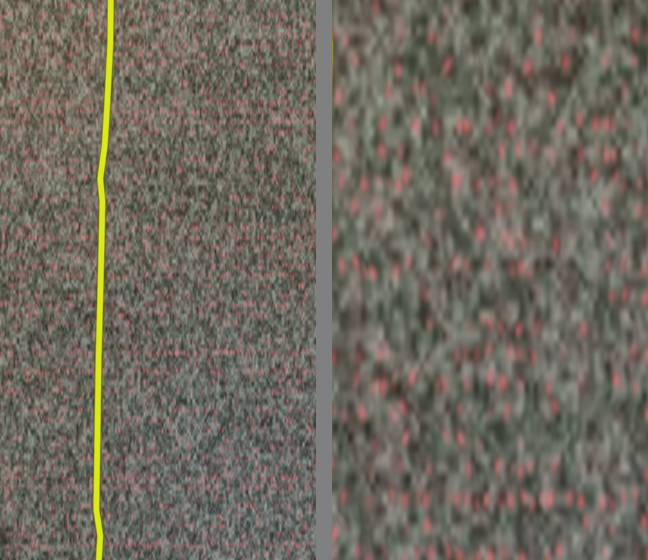
Left: the whole. Right: its middle third, enlarged.
Write a Shadertoy shader that draws this texture.

```glsl
// Grey-olive woven carpet with rows of soft pink flecks and one yellow line.
// Stretched value noise makes the pile, jittered cells make the flecks, and
// a distance to a polyline draws the line. Units: canvas height = 1.

const vec3 PILE_COLOR   = vec3(0.405, 0.405, 0.362);
const vec3 FLECK_COLOR  = vec3(0.76, 0.42, 0.43);
const vec3 LINE_COLOR   = vec3(0.86, 0.92, 0.07);
const vec3 EDGE_COLOR   = vec3(0.34, 0.33, 0.16);
const vec3 WARM_TINT    = vec3(0.035, 0.012, -0.005);
const vec3 COOL_TINT    = vec3(-0.015, 0.0, 0.035);

const vec2 PILE_SCALE   = vec2(190.0, 92.0);   // grains per unit
const vec2 FINE_SCALE   = vec2(310.0, 165.0);
const float PILE_CONTRAST = 0.42;
const float ROW_CONTRAST  = 0.045;
const vec2 FLECK_CELL   = vec2(0.0062, 0.0172);
const vec2 FLECK_RADIUS = vec2(0.0023, 0.0048);
const float LINE_RADIUS = 0.0053;
const float EDGE_WIDTH  = 0.0022;

const int PATH_COUNT = 12;
const vec2 PATH[PATH_COUNT] = vec2[PATH_COUNT](
    vec2(0.198, 1.01), vec2(0.197, 0.92), vec2(0.191, 0.805), vec2(0.187, 0.74),
    vec2(0.179, 0.681), vec2(0.183, 0.64), vec2(0.180, 0.505), vec2(0.176, 0.36),
    vec2(0.174, 0.22), vec2(0.172, 0.09), vec2(0.179, 0.043), vec2(0.176, -0.01));

float hash(vec2 p) {
    vec3 q = fract(p.xyx * 0.1031);
    q += dot(q, q.yzx + 33.33);
    return fract((q.x + q.y) * q.z);
}

float noise(vec2 p) {
    vec2 i = floor(p), f = fract(p);
    f = f * f * (3.0 - 2.0 * f);
    return mix(mix(hash(i), hash(i + vec2(1, 0)), f.x),
               mix(hash(i + vec2(0, 1)), hash(i + vec2(1, 1)), f.x), f.y);
}

float segmentDistance(vec2 p, vec2 a, vec2 b) {
    vec2 ab = b - a;
    return length(p - a - ab * clamp(dot(p - a, ab) / dot(ab, ab), 0.0, 1.0));
}

float lineDistance(vec2 p) {
    float d = 1.0;
    for (int i = 0; i < PATH_COUNT - 1; i++)
        d = min(d, segmentDistance(p, PATH[i], PATH[i + 1]));
    return d;
}

// Pink amount: some rows are dense, others nearly bare
float flecks(vec2 p) {
    vec2 home = floor(p / FLECK_CELL);
    float amount = 0.0;
    for (int y = -1; y <= 1; y++)
    for (int x = -1; x <= 1; x++) {
        vec2 cell = home + vec2(x, y);
        float rowHash = hash(vec2(cell.y, 71.0));
        float density = mix(0.16, 0.72, rowHash * rowHash);
        density *= 0.35 + 1.3 * noise(cell * vec2(0.13, 0.6) + 40.0);
        float present = step(hash(cell + 11.0), density);
        vec2 jitter = vec2(hash(cell + 23.0), hash(cell + 37.0)) - 0.5;
        vec2 center = (cell + 0.5 + jitter * vec2(0.7, 0.4)) * FLECK_CELL;
        vec2 q = (p - center) / FLECK_RADIUS;
        float strength = mix(0.25, 0.95, hash(cell + 53.0));
        amount = max(amount, present * strength * exp(-dot(q, q)));
    }
    return amount;
}

vec3 carpet(vec2 p) {
    // Slightly wavering vertical pile
    vec2 w = p + vec2(0.003 * (noise(p * 60.0) - 0.5), 0.0);
    float grain = 0.6 * noise(w * PILE_SCALE) + 0.4 * noise(w * FINE_SCALE + 90.0) - 0.5;
    float rows = noise(vec2(p.x * 9.0, p.y * 85.0) + 17.0) - 0.5;
    float blotch = noise(p * 7.0 + 5.0) - 0.5;
    vec3 color = PILE_COLOR + PILE_CONTRAST * grain + ROW_CONTRAST * rows + 0.035 * blotch;

    // Fine colour variation between red-brown and green-grey yarn
    float yarn = noise(w * PILE_SCALE * 0.7 + 130.0) - 0.5;
    color += yarn * vec3(0.05, -0.025, 0.0);

    // Broad lighting: warm top left, cool lower right, dark lower left corner
    color += WARM_TINT * smoothstep(0.6, 0.0, length(p - vec2(0.02, 1.0)));
    color += COOL_TINT * smoothstep(0.55, 0.0, length(p - vec2(0.45, 0.1)));
    color += 0.025 * smoothstep(0.55, 1.0, p.y);
    color *= 1.0 - 0.35 * smoothstep(0.07, 0.0, length(p - vec2(0.0, 0.03)));
    return mix(color, FLECK_COLOR + 0.2 * grain, flecks(w));
}

void mainImage(out vec4 fragColor, in vec2 fragCoord) {
    vec2 p = fragCoord / iResolution.y;
    float soft = max(1.0 / iResolution.y, 0.0012);
    vec3 color = carpet(p);

    // Yellow line with a soft olive rim
    float d = lineDistance(p) - LINE_RADIUS;
    float rim = 1.0 - smoothstep(0.0, EDGE_WIDTH * 2.0, d);
    color = mix(color, EDGE_COLOR, 0.6 * rim);
    color = mix(color, LINE_COLOR, 1.0 - smoothstep(-soft, soft, d));
    fragColor = vec4(color, 1.0);
}
```
